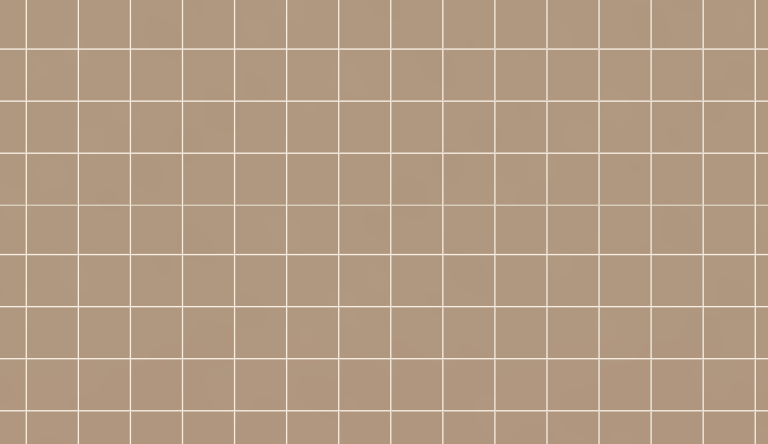
Write a Shadertoy shader that draws this pattern.

```glsl
// Box-filtered coverage of a thin line at distance d
float lineCoverage(float d, float width, float pixel) {
    return clamp((0.5 * width - d) / pixel + 0.5, 0.0, min(1.0, width / pixel));
}

// Faint, slow tonal drift from layered sines
float mottle(vec2 p) {
    return sin(p.x * 1.3 + sin(p.y * 1.7)) * 0.5
         + sin(p.y * 2.9 - p.x * 2.1 + 1.4) * 0.3
         + sin(p.x * 5.3 + p.y * 4.1) * 0.2;
}

void mainImage(out vec4 fragColor, in vec2 fragCoord) {
    // One unit is one grid cell
    float pixel = 14.75 / iResolution.x;
    vec2 p = fragCoord * pixel;

    // The middle row is slightly shorter than the others
    vec2 grid = p - vec2(0.505, 0.638);
    grid.y += 0.053 * step(4.1, p.y);

    vec2 nearest = floor(grid + 0.5);
    vec2 d = abs(grid - nearest);

    // Tan ground, a little warmer toward the bottom
    vec3 ground = vec3(0.690, 0.592, 0.500) + 0.003 * mottle(p);
    ground += vec3(0.003, -0.004, -0.001) * smoothstep(2.5, 0.0, p.y);

    // Cream rules, with one fainter horizontal above the short row
    float vertical = lineCoverage(d.x, 0.025, pixel);
    float horizontal = lineCoverage(d.y, 0.026, pixel);
    horizontal *= nearest.y == 4.0 ? 0.65 : 1.0;

    vec3 color = mix(ground, vec3(0.965, 0.935, 0.885), max(vertical, horizontal));
    fragColor = vec4(color, 1.0);
}
```
